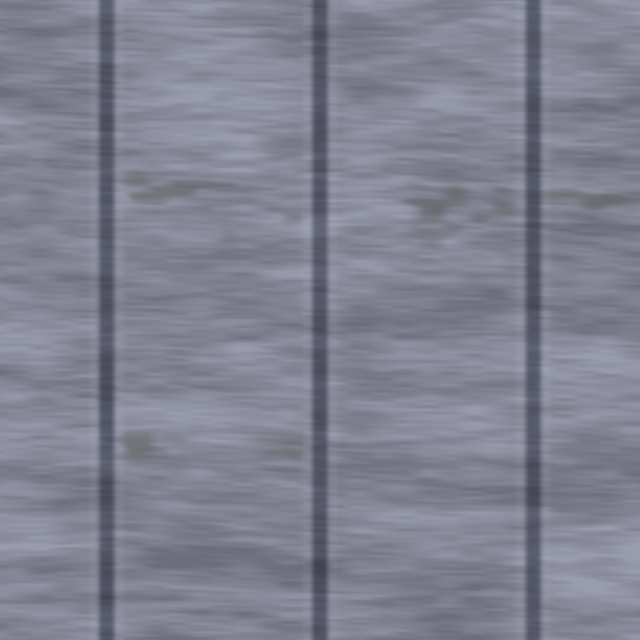
Give the GLSL for this texture, as a Shadertoy shader.

```glsl
// Weathered blue-grey boards: three soft vertical grooves crossed by fine horizontal grain.

const float GROOVES = 3.0;
const vec3 GRAIN_DARK  = vec3(0.425, 0.430, 0.482);
const vec3 GRAIN_LIGHT = vec3(0.598, 0.610, 0.680);
const vec3 STAIN_COLOR = vec3(0.375, 0.375, 0.370);
const vec3 GROOVE_TINT = vec3(0.635, 0.645, 0.685);

// Integer hash of a lattice cell, 0..1
float hash(ivec2 cell, uint seed) {
    uint h = uint(cell.x) * 1597334677u ^ uint(cell.y) * 3812015801u ^ seed * 2654435769u;
    h = (h ^ (h >> 16)) * 2146121005u;
    h = (h ^ (h >> 15)) * 2221713035u;
    h ^= h >> 16;
    return float(h >> 8) / 16777216.0;
}

// Smooth value noise, 0..1
float noise(vec2 p, uint seed) {
    ivec2 c = ivec2(floor(p));
    vec2 f = fract(p);
    f = f * f * (3.0 - 2.0 * f);
    float low  = mix(hash(c, seed), hash(c + ivec2(1, 0), seed), f.x);
    float high = mix(hash(c + ivec2(0, 1), seed), hash(c + ivec2(1, 1), seed), f.x);
    return mix(low, high, f.y);
}

// Stretched octaves, from broad patches to thin streaks, centred on zero
float grain(vec2 p, uint seed) {
    vec2 freq = vec2(3.0, 11.0);
    float weight = 0.48;
    float sum = 0.0;
    for (uint i = 0u; i < 5u; i++) {
        sum += weight * (noise(p * freq + float(i) * 7.3, seed + i) - 0.5);
        freq *= vec2(1.75, 2.1);
        weight *= 0.93;
    }
    return sum;
}

// Soft bell of the given half width
float bell(float x, float width) {
    x /= width;
    return exp(-x * x);
}

// Sparse smudges gathered in two horizontal bands
float stains(vec2 p, uint seed) {
    float bands = bell(p.y - 0.70, 0.075) + bell(p.y - 0.30, 0.03);
    float patches = 0.7 * noise(p * vec2(9.0, 28.0), seed)
                  + 0.3 * noise(p * vec2(28.0, 80.0), seed + 1u);
    return bands * smoothstep(0.62, 0.86, patches);
}

// Distance to the centre of the nearest groove
float grooveDistance(float x, float count) {
    return abs(fract(x * count) - 0.5) / count;
}

void mainImage(out vec4 fragColor, in vec2 fragCoord) {
    vec2 uv = fragCoord / iResolution.xy;

    // Streaks drop slightly to the right and waver a little
    vec2 p = uv + vec2(0.0, 0.025 * uv.x);
    p.y += 0.008 * (noise(uv * vec2(5.0, 7.0), 40u) - 0.5);

    // Wood surface
    float streaks = grain(p, 11u);
    vec3 color = mix(GRAIN_DARK, GRAIN_LIGHT, clamp(0.5 + streaks, 0.0, 1.0));
    color = mix(color, STAIN_COLOR, 0.6 * stains(p, 63u));

    // Blurred groove with uneven depth and pale worn lips
    float d = grooveDistance(uv.x, GROOVES);
    float groove = 1.0 - smoothstep(0.005, 0.0175, d);
    float depth = 0.85 + 0.3 * noise(uv * vec2(GROOVES, 26.0), 82u);
    color *= mix(vec3(1.0), GROOVE_TINT, groove * depth);
    color += 0.022 * bell(d - 0.022, 0.006);

    fragColor = vec4(color, 1.0);
}
```
